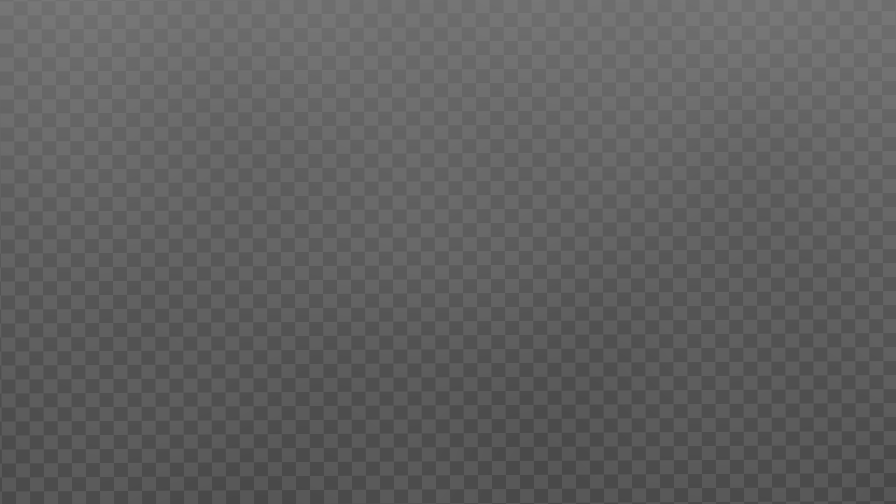
A WebGL 2 fragment shader for this pattern:

```glsl
#version 300 es
precision highp float;

uniform vec2 u_resolution;
out vec4 fragColor;

// Square wave of period 2: +1 on even cells, -1 on odd, with soft edges.
vec2 squareWave(vec2 p, float pixel) {
    vec2 toEdge = 0.5 - abs(fract(p) - 0.5);
    vec2 parity = 1.0 - 2.0 * mod(floor(p), 2.0);
    return parity * clamp(toEdge / (0.5 * pixel), 0.0, 1.0);
}

vec2 gradientAt(vec2 corner) {
    float angle = 6.2832 * fract(sin(dot(corner, vec2(127.1, 311.7))) * 43758.5);
    return vec2(cos(angle), sin(angle));
}

float gradientNoise(vec2 p) {
    vec2 i = floor(p), f = p - i;
    vec2 s = f * f * (3.0 - 2.0 * f), e = vec2(1.0, 0.0);
    float low = mix(dot(gradientAt(i), f), dot(gradientAt(i + e), f - e), s.x);
    float high = mix(dot(gradientAt(i + e.yx), f - e.yx),
                     dot(gradientAt(i + 1.0), f - 1.0), s.x);
    return mix(low, high, s.y);
}

void main() {
    vec2 uv = gl_FragCoord.xy / u_resolution.y;
    vec2 center = 0.5 * u_resolution / u_resolution.y;

    // 36 cells down, 64 across at 16:9, turned very slightly
    float tilt = 0.005;
    mat2 turn = mat2(cos(tilt), -sin(tilt), sin(tilt), cos(tilt));
    vec2 cell = 36.0 * (turn * (uv - center) + center) - vec2(0.06, 0.05);
    vec2 wave = squareWave(cell, 36.0 / u_resolution.y);
    float darkMask = 0.5 + 0.5 * wave.x * wave.y;

    // Vertical gradient, flatter at the bottom, where the contrast is higher
    float height = pow(uv.y, 1.3);
    float lightGray = mix(0.346, 0.464, height);
    float darkGray = mix(0.288, 0.432, height);

    // Faint uneven shading across the sheet
    float shade = 0.024 * gradientNoise(uv * 3.0 + 4.0);

    fragColor = vec4(vec3(mix(lightGray, darkGray, darkMask) + shade), 1.0);
}
```
